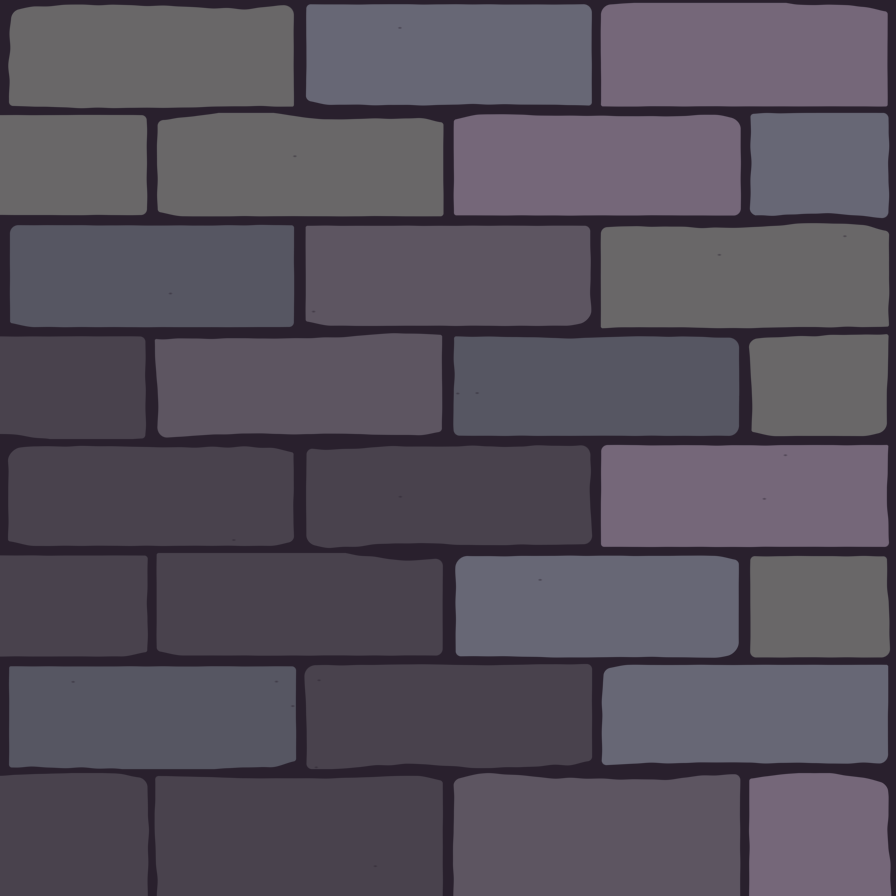
Write a WebGL 2 fragment shader that draws this texture.

```glsl
#version 300 es
precision highp float;
// A wall of flat, hand-cut stone bricks in running bond: eight courses, three bricks wide.
// Each brick is a rounded box whose four edges are inset by their own jitter, wobble
// and corner sag, filled with one of six muted tones over dark mortar.

uniform vec2 u_resolution;
out vec4 outColor;

// Layout, in canvas units (y measured down from the top)
const int COURSES = 8;
const vec2 PITCH = vec2(0.331, 0.1228);
const vec2 ORIGIN = vec2(0.004, 0.001);
const float WALL_RIGHT = 0.997;
const float WALL_BOTTOM = 1.02;

// Brick outline
const vec2 HALF_GAP = vec2(0.0058, 0.0052);
const float EDGE_JITTER = 0.0028;
const vec2 WOBBLE = vec2(0.0022, 0.0058);
const float WOBBLE_FREQ = 11.0;
const float NICK = 0.0007;
const float SAG = 0.0055;
const float SAG_REACH = 0.035;
const float MIN_INSET = 0.0022;
const vec2 CORNER_RADIUS = vec2(0.002, 0.013);

// Wear
const float FLECK_GRID = 44.0;
const float FLECK_CHANCE = 0.008;
const float FLECK_SIZE = 0.0011;

const vec3 MORTAR = vec3(0.160, 0.126, 0.177);
const vec3 PALETTE[6] = vec3[6](
  vec3(0.286, 0.260, 0.302),  // 0 charcoal
  vec3(0.363, 0.333, 0.380),  // 1 dusky plum
  vec3(0.337, 0.337, 0.384),  // 2 slate
  vec3(0.404, 0.404, 0.459),  // 3 pale slate
  vec3(0.457, 0.404, 0.475),  // 4 mauve
  vec3(0.410, 0.404, 0.408)); // 5 warm grey

// Tone of each brick, one course per line (full courses use three)
const int TONES[32] = int[32](
  5, 3, 4, 4,
  5, 5, 4, 3,
  2, 1, 5, 5,
  0, 1, 2, 5,
  0, 0, 4, 4,
  0, 0, 3, 5,
  2, 0, 3, 3,
  0, 0, 1, 4);

float hash(vec2 p) {
  vec3 q = fract(vec3(p.xyx) * vec3(0.1031, 0.1030, 0.0973));
  q += dot(q, q.yzx + 33.33);
  return fract((q.x + q.y) * q.z);
}

// Smooth 1D noise in -1..1, a separate curve per seed
float noise(float t, float seed) {
  float i = floor(t), f = fract(t);
  float s = f * f * (3.0 - 2.0 * f);
  return 2.0 * mix(hash(vec2(i, seed)), hash(vec2(i + 1.0, seed)), s) - 1.0;
}

// How far an edge is pulled in from its cell border at position t along it
float edgeInset(float t, float gap, float wobble, float seed) {
  float jitter = EDGE_JITTER * (hash(vec2(seed, 3.0)) - 0.5);
  float roughness = smoothstep(0.3, 0.95, hash(vec2(seed, 7.0)));
  float wave = wobble * roughness * noise(t * WOBBLE_FREQ, seed);
  float nick = NICK * noise(t * WOBBLE_FREQ * 5.0, seed + 50.0);
  return max(gap + jitter + wave + nick * (0.3 + roughness), MIN_INSET);
}

// Signed distance to a brick filling the cell lo..hi, negative inside
float brickDistance(vec2 p, vec2 lo, vec2 hi, float id) {
  vec2 side = step(0.5 * (lo + hi), p);
  vec2 border = mix(p - lo, hi - p, side);
  float seed = id * 8.0 + 11.0;
  float corner = seed + side.x + 2.0 * side.y;

  // Some corners droop away in a long shallow slope
  float droop = 1.0 - smoothstep(0.0, SAG_REACH, border.x);
  float sag = SAG * droop * step(0.65, hash(vec2(corner, 19.0)));

  vec2 inset = vec2(
    edgeInset(p.y, HALF_GAP.x, WOBBLE.x, seed + side.x),
    edgeInset(p.x, HALF_GAP.y, WOBBLE.y, seed + 4.0 + side.y) + sag);
  float h = hash(vec2(corner, 29.0));
  float radius = mix(CORNER_RADIUS.x, CORNER_RADIUS.y, h * h);
  vec2 c = radius - (border - inset);
  return length(max(c, 0.0)) + min(max(c.x, c.y), 0.0) - radius;
}

// Sparse tiny chips, returned as coverage
float flecks(vec2 p, float pixel) {
  vec2 cell = floor(p * FLECK_GRID);
  vec2 spot = 0.3 + 0.4 * vec2(hash(cell + 5.0), hash(cell + 71.0));
  float d = length((fract(p * FLECK_GRID) - spot) / FLECK_GRID * vec2(0.7, 1.2));
  float present = step(1.0 - FLECK_CHANCE, hash(cell + 131.0));
  return present * (1.0 - smoothstep(FLECK_SIZE - pixel, FLECK_SIZE + pixel, d));
}

void main() {
  vec2 p = gl_FragCoord.xy / u_resolution;
  p.y = 1.0 - p.y;
  float pixel = 1.0 / min(u_resolution.x, u_resolution.y);

  // Find the cell; odd courses are shifted by half a brick
  int row = clamp(int(floor((p.y - ORIGIN.y) / PITCH.y)), 0, COURSES - 1);
  int odd = row % 2;
  vec2 start = ORIGIN - vec2(0.5 * PITCH.x * float(odd), 0.0);
  int col = clamp(int(floor((p.x - start.x) / PITCH.x)), 0, 2 + odd);
  vec2 lo = start + PITCH * vec2(col, row);
  vec2 hi = lo + PITCH;
  hi.x = min(hi.x, WALL_RIGHT);
  if (row == COURSES - 1) hi.y = WALL_BOTTOM;

  int id = row * 4 + col;
  float d = brickDistance(p, lo, hi, float(id));
  vec3 stone = mix(PALETTE[TONES[id]], MORTAR, 0.45 * flecks(p, pixel));
  float coverage = 1.0 - smoothstep(-0.8 * pixel, 0.8 * pixel, d);
  outColor = vec4(mix(MORTAR, stone, coverage), 1.0);
}
```
